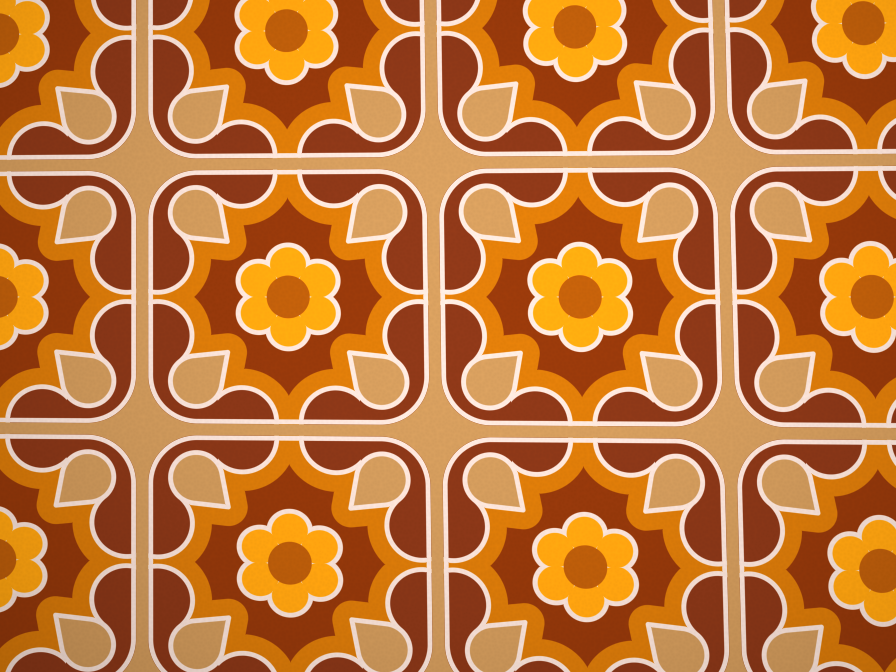
This pattern is drawn by a WebGL 2 fragment shader. Its source:

```glsl
#version 300 es
precision highp float;

#define CANVAS_HEIGHT 576.0
#define TILE_SIZE vec2(250.3, 230.0)
#define TILE_ORIGIN vec2(247.0, 321.5)
#define PANEL_HALF vec2(120.0, 110.0)
#define CORNER_RADIUS 42.0
#define LINE_HALF 2.1
#define BAND_WIDTH 16.5
#define LOBE_RADIUS 29.5
#define BULB_RADIUS 22.0
#define PETAL_RADIUS 19.0
#define GRAIN 0.035

uniform vec2 u_resolution;
out vec4 fragColor;

const vec3 TAN = vec3(0.80, 0.59, 0.35);
const vec3 CREAM = vec3(0.96, 0.87, 0.83);
const vec3 ORANGE = vec3(0.84, 0.47, 0.035);
const vec3 AMBER = vec3(1.0, 0.64, 0.06);
const vec3 RUST = vec3(0.57, 0.215, 0.04);
const vec3 BROWN = vec3(0.53, 0.21, 0.09);
const vec3 FLOWER_EYE = vec3(0.73, 0.36, 0.04);

float hash(vec2 p) {
  p = fract(p * vec2(0.1031, 0.1137));
  p += dot(p, p.yx + 33.33);
  return fract((p.x + p.y) * p.x * 17.0);
}

// Distance to the nearest jittered cell point
float cellular(vec2 p) {
  vec2 cell = floor(p);
  float nearest = 2.0;
  for (int j = -1; j <= 1; j++) {
    for (int i = -1; i <= 1; i++) {
      vec2 c = cell + vec2(i, j);
      vec2 point = c + vec2(hash(c), hash(c + 71.0));
      nearest = min(nearest, length(p - point));
    }
  }
  return nearest;
}

float roundedBox(vec2 p, vec2 halfSize, float r) {
  vec2 d = abs(p) - halfSize + r;
  return length(max(d, 0.0)) + min(max(d.x, d.y), 0.0) - r;
}

// Disc joined to a tip by its tangents
float teardrop(vec2 p, vec2 tip, vec2 bulb, float r) {
  float h = length(tip - bulb);
  vec2 axis = (tip - bulb) / h;
  vec2 d = p - bulb;
  vec2 q = vec2(abs(d.x * axis.y - d.y * axis.x), dot(d, axis));
  float b = r / h;
  float a = sqrt(1.0 - b * b);
  float k = dot(q, vec2(-b, a));
  if (k < 0.0) return length(q) - r;
  if (k > a * h) return length(q - vec2(0.0, h));
  return dot(q, vec2(a, b)) - r;
}

float flower(vec2 p) {
  float sector = radians(60.0);
  float a = mod(atan(p.x, p.y) + 0.5 * sector, sector) - 0.5 * sector;
  return length(length(p) * vec2(sin(a), cos(a)) - vec2(0.0, 28.0)) - PETAL_RADIUS;
}

void main() {
  float pixel = CANVAS_HEIGHT / u_resolution.y;
  vec2 p = gl_FragCoord.xy * pixel;
  vec2 uv = gl_FragCoord.xy / u_resolution;
  #define FILL(d) smoothstep(0.75 * pixel, -0.75 * pixel, d)

  // Tile grid with a slight keystone
  vec2 offset = p - TILE_ORIGIN;
  vec2 pitch = TILE_SIZE + vec2(-0.013 * offset.y, 0.013 * (p.x - 384.0));
  vec2 grid = vec2(offset.x + 0.0065 * offset.y, offset.y) / pitch;
  vec2 local = (fract(grid + 0.5) - 0.5) * TILE_SIZE;
  vec2 q = abs(local);

  // Corner lobes meeting around a teardrop
  vec2 sideLobe = vec2(112.0, 33.5);
  vec2 endLobe = vec2(40.0, 108.0);
  vec2 bulb = vec2(79.0, 73.0);
  float panel = roundedBox(q, PANEL_HALF, CORNER_RADIUS);
  float lobes = min(length(q - sideLobe), length(q - endLobe)) - LOBE_RADIUS;
  vec2 span = normalize(endLobe - sideLobe);
  float outside = dot(q - sideLobe, vec2(-span.y, span.x));
  float corner = max(min(lobes, outside), BULB_RADIUS - length(q - bulb));
  float drop = teardrop(q, vec2(52.0, 48.0), bulb, BULB_RADIUS);
  float star = BAND_WIDTH - min(min(lobes, outside), drop);

  // Panel layers
  vec3 inside = mix(ORANGE, RUST, FILL(star));
  inside = mix(inside, BROWN, FILL(corner));
  inside = mix(inside, TAN, FILL(drop));
  float line = min(min(abs(corner), abs(drop)), abs(panel + LINE_HALF));
  inside = mix(inside, CREAM, FILL(line - LINE_HALF));

  // Six-petal flower
  vec2 bloom = local * vec2(0.96, 1.0);
  float petals = flower(bloom);
  inside = mix(inside, CREAM, FILL(petals));
  inside = mix(inside, AMBER, FILL(petals + 2.0 * LINE_HALF));
  inside = mix(inside, FLOWER_EYE, FILL(length(local) - 18.5));
  vec3 color = mix(TAN, inside, FILL(panel));

  // Paper grain and uneven light
  color *= 1.0 + GRAIN * (cellular(p / 3.0) - 0.5);
  vec2 fromLight = (uv - vec2(0.56, 0.62)) * vec2(1.0, 0.85);
  color *= 1.08 - 0.42 * dot(fromLight, fromLight);
  fragColor = vec4(clamp(color, 0.0, 1.0), 1.0);
}
```
